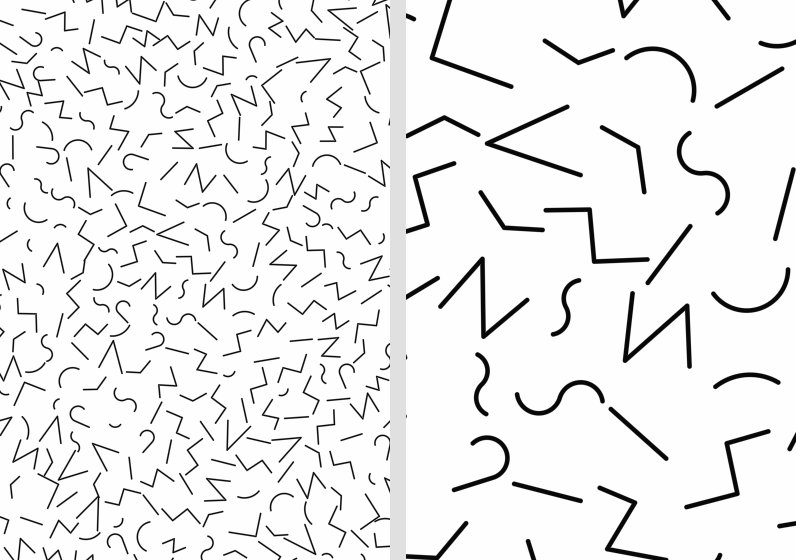
Left: the whole. Right: its middle third, enlarged.
This pattern is drawn by a WebGL 1 fragment shader. Its source:

```glsl
precision highp float;
// Scattered thin black strokes on white: zigzags, steps, chevrons, arcs, waves.
// A tilted, wavy lattice alternates large and small marks like a checkerboard;
// each mark is a distance function with a random kind, turn, mirror and size.
uniform vec2 u_resolution;

const float CELL = 0.052;        // lattice pitch, in canvas heights
const float HALF_WIDTH = 0.00136; // half stroke width, in canvas heights
const vec3 PAPER = vec3(0.995);
const vec3 INK = vec3(0.03);

float hash(vec2 cell, float seed) {
  return fract(sin(dot(cell, vec2(127.1, 311.7)) + seed * 74.7) * 43758.545);
}

vec2 turn(vec2 p, float angle) {
  float c = cos(angle), s = sin(angle);
  return vec2(c * p.x - s * p.y, s * p.x + c * p.y);
}

// Smooth drift that bends the lattice without crowding neighbours.
vec2 drift(vec2 cell) {
  return 0.22 * vec2(sin(cell.y * 0.9 + 1.3 * sin(cell.x * 0.5)),
                     sin(cell.x * 0.8 + 1.7 * sin(cell.y * 0.4)));
}

float segment(vec2 p, vec2 a, vec2 b) {
  vec2 ab = b - a;
  float t = clamp(dot(p - a, ab) / dot(ab, ab), 0.0, 1.0);
  return length(p - a - ab * t);
}

float chevron(vec2 p, vec2 a, vec2 b, vec2 c) {
  return min(segment(p, a, b), segment(p, b, c));
}

float zigzag(vec2 p, vec2 a, vec2 b, vec2 c, vec2 d) {
  return min(chevron(p, a, b, c), segment(p, c, d));
}

// Arc about the origin, open downward, spanning +-aperture from the top.
float arc(vec2 p, float radius, float aperture) {
  p.x = abs(p.x);
  vec2 tip = radius * vec2(sin(aperture), cos(aperture));
  return atan(p.x, p.y) < aperture ? abs(length(p) - radius) : length(p - tip);
}

// Two opposite arcs joined at the origin.
float wave(vec2 p, float radius, float aperture) {
  vec2 c = radius * vec2(sin(aperture), -cos(aperture));
  return min(arc(p - c, radius, aperture), arc(-p - c, radius, aperture));
}

// Arc running into a straight tangent tail.
float hook(vec2 p, float radius, float aperture, float tail) {
  vec2 tip = radius * vec2(sin(aperture), cos(aperture));
  vec2 along = vec2(cos(aperture), -sin(aperture));
  return min(arc(p, radius, aperture), segment(p, tip, tip + tail * along));
}

float largeMark(vec2 p, float pick) {
  float k = floor(pick * 10.0);
  if (k < 2.0) return zigzag(p, vec2(-0.57, 0.34), vec2(0.04, 0.27),
                             vec2(0.0, -0.33), vec2(0.5, -0.4));
  if (k < 4.0) return zigzag(p, vec2(-0.5, 0.2), vec2(0.12, 0.46),
                             vec2(-0.14, -0.42), vec2(0.5, -0.03));
  if (k < 5.0) return chevron(p, vec2(-0.38, 0.5), vec2(-0.36, -0.4), vec2(0.42, -0.42));
  if (k < 6.0) return chevron(p, vec2(0.55, 0.3), vec2(-0.55, 0.08), vec2(0.3, -0.45));
  if (k < 7.0) return zigzag(p, vec2(-0.52, 0.1), vec2(-0.22, -0.2),
                             vec2(0.14, 0.28), vec2(0.5, -0.28));
  if (k < 8.0) return arc(p + vec2(0.0, 0.25), 0.5, 1.25);
  if (k < 9.0) return wave(p, 0.25, 1.35);
  return hook(p - vec2(0.1, 0.2), 0.25, 1.8, 0.5);
}

float smallMark(vec2 p, float pick) {
  float k = floor(pick * 9.0);
  if (k < 3.0) return segment(p, vec2(-0.4, 0.0), vec2(0.4, 0.0));
  if (k < 5.0) return chevron(p, vec2(-0.42, 0.1), vec2(0.02, -0.12), vec2(0.42, 0.08));
  if (k < 6.0) return arc(p + vec2(0.0, 0.2), 0.24, 0.9);
  if (k < 7.0) return arc(p + vec2(0.0, 0.6), 0.65, 0.6);
  if (k < 8.0) return wave(p, 0.21, 0.95);
  return zigzag(p, vec2(0.12, 0.42), vec2(-0.26, 0.12),
                vec2(0.2, -0.1), vec2(-0.16, -0.38));
}

// Distance, in lattice units, from p to the mark owned by a cell.
float markDistance(vec2 p, vec2 cell) {
  vec2 jitter = 0.14 * (vec2(hash(cell, 1.0), hash(cell, 2.0)) - 0.5);
  float size = mix(0.92, 1.08, hash(cell, 3.0));
  vec2 q = turn(p - cell - 0.5 - drift(cell) - jitter, 6.2832 * hash(cell, 4.0)) / size;
  q.x *= hash(cell, 5.0) < 0.5 ? -1.0 : 1.0;
  float pick = hash(cell, 6.0);
  bool isLarge = mod(cell.x + cell.y, 2.0) < 0.5;
  return size * (isLarge ? largeMark(q, pick) : smallMark(q, pick));
}

void main() {
  vec2 uv = gl_FragCoord.xy / u_resolution.y;
  vec2 p = turn(uv, 0.3) / CELL;
  vec2 home = floor(p);
  float d = 10.0;
  for (int y = -1; y <= 1; y++)
    for (int x = -1; x <= 1; x++)
      d = min(d, markDistance(p, home + vec2(float(x), float(y))));

  // Soften the stroke edge over about one pixel.
  float edge = 0.75 / u_resolution.y;
  float ink = 1.0 - smoothstep(-edge, edge, d * CELL - HALF_WIDTH);
  gl_FragColor = vec4(mix(PAPER, INK, ink), 1.0);
}
```
